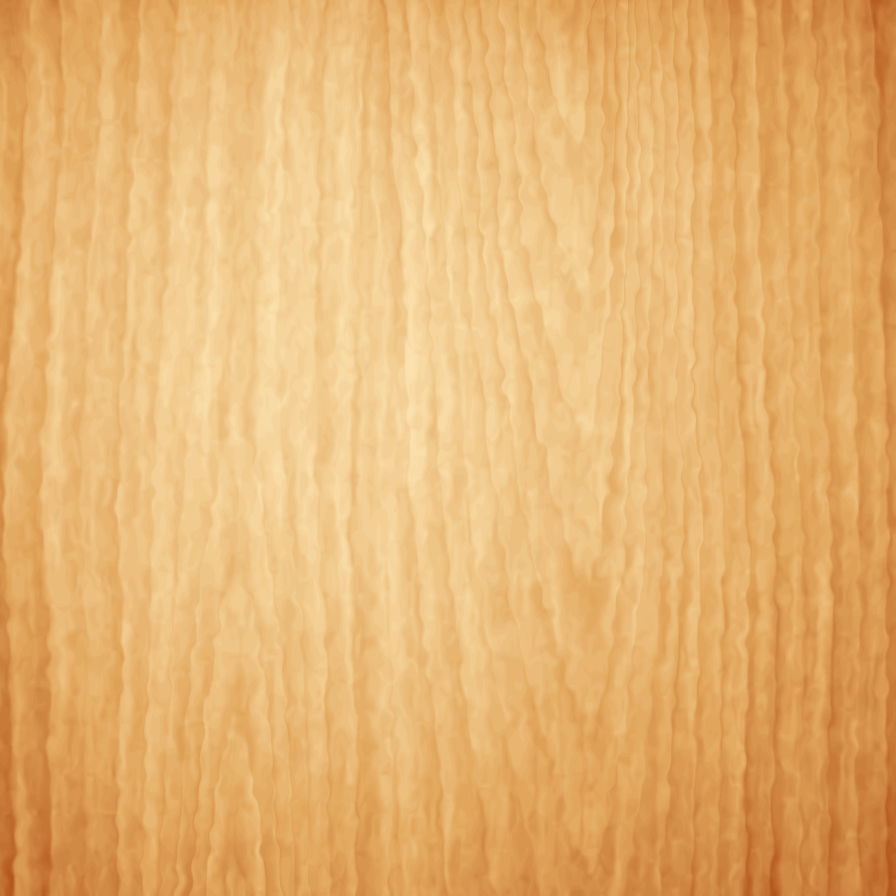
Give the GLSL for this texture, as a WebGL 1 fragment shader.

```glsl
precision highp float;
uniform vec2 u_resolution;

#define RING_DENSITY 24.0
#define TIP_DENSITY 6.2
#define RING_DEPTH 0.105
#define STREAK_DEPTH 0.10
#define FLECK_DEPTH 0.095
#define RAGGEDNESS 0.007
#define TONE_STEPS 48.0
#define CENTRE_TONE 0.825
#define VIGNETTE 0.56
#define DARK_WOOD vec3(0.73, 0.39, 0.15)
#define MID_WOOD vec3(0.885, 0.65, 0.36)
#define PALE_WOOD vec3(0.975, 0.86, 0.65)

float hash(vec2 p) {
  vec3 q = fract(vec3(p.xyx) * 0.1031);
  q += dot(q, q.yzx + 33.33);
  return fract((q.x + q.y) * q.z);
}

// Smooth value noise, centred on zero
float noise(vec2 p) {
  vec2 cell = floor(p);
  vec2 f = fract(p);
  f = f * f * (3.0 - 2.0 * f);
  float low = mix(hash(cell), hash(cell + vec2(1.0, 0.0)), f.x);
  float high = mix(hash(cell + vec2(0.0, 1.0)), hash(cell + 1.0), f.x);
  return mix(low, high, f.y) - 0.5;
}

float bell(float x, float width) {
  return exp(-x * x / (width * width));
}

// Growth-ring count: V shapes on the right, arches on the left
float ringField(vec2 p) {
  float right = p.x - 0.667 + 0.03 * p.y;
  right *= right < 0.0 ? 0.8 : 1.25;
  float left = p.x - 0.268;
  float archHeight = 0.5 * (0.56 - p.y + sqrt((0.56 - p.y) * (0.56 - p.y) + 0.004));
  float tips = bell(right, 0.11) * p.y + bell(left, 0.075) * archHeight;
  float spread = min(sqrt(right * right + 0.0001), sqrt(left * left + 0.0002));
  return TIP_DENSITY * tips - RING_DENSITY * spread;
}

// Each ring darkens gradually, then ends at a crisp edge
float ringShade(float field) {
  float phase = fract(field);
  float strength = 0.55 + 0.6 * hash(vec2(floor(field), 7.0));
  return strength * phase * phase * (1.0 - smoothstep(0.86, 1.0, phase)) - 0.2;
}

// Long and short fibres running along the grain
float streaks(vec2 p) {
  return 0.45 * noise(p * vec2(38.0, 1.3) + 11.0)
       + 0.65 * noise(p * vec2(85.0, 3.5) + 37.0)
       + 0.45 * noise(p * vec2(170.0, 9.0) + 71.0);
}

float flecks(vec2 p) {
  return 0.6 * noise(p * vec2(150.0, 42.0) + 5.0)
       + 0.5 * noise(p * vec2(125.0, 95.0) + 53.0);
}

// Soft-edged flat steps of tone
float posterize(float tone) {
  float level = tone * TONE_STEPS;
  return (floor(level) + smoothstep(0.25, 0.75, fract(level))) / TONE_STEPS;
}

vec3 woodColor(float tone) {
  vec3 lower = mix(DARK_WOOD, MID_WOOD, clamp((tone - 0.39) / 0.26, -0.2, 1.0));
  return mix(lower, PALE_WOOD, clamp((tone - 0.65) / 0.21, 0.0, 1.1));
}

void main() {
  vec2 p = gl_FragCoord.xy / u_resolution;

  // Slow bending of the grain plus small ragged edges
  vec2 bent = p + vec2(0.024 * noise(p * vec2(4.0, 2.2) + 3.0)
                     + 0.010 * noise(p * vec2(9.0, 7.0) + 19.0), 0.0);
  vec2 rag = vec2(noise(p * vec2(110.0, 60.0)),
                  3.0 * noise(p * vec2(100.0, 70.0) + 29.0));
  vec2 grain = bent + RAGGEDNESS * rag;

  // Light falls off from left of the middle
  vec2 away = p - vec2(0.39, 0.61);
  float tone = CENTRE_TONE - VIGNETTE * dot(away, away);
  tone -= 0.08 * exp(-p.x * 16.0) + 0.05 * exp((p.y - 1.0) * 16.0);

  // Grain contrast, a little stronger in the shade
  float contrast = mix(1.25, 0.8, smoothstep(0.45, 0.82, tone));
  float texture = STREAK_DEPTH * streaks(grain) + FLECK_DEPTH * flecks(grain)
                - RING_DEPTH * ringShade(ringField(grain));
  tone = posterize(tone + contrast * texture);

  gl_FragColor = vec4(woodColor(tone), 1.0);
}
```
